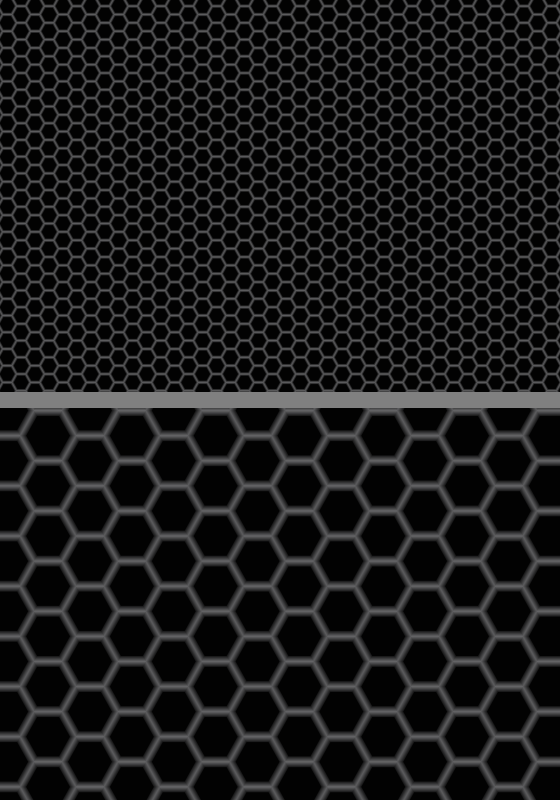
Top: the whole. Bottom: its middle third, enlarged.
A Shadertoy shader for this pattern:

```glsl
// Dark hexagonal metal mesh: bevelled grey struts around black openings.

const float SQRT3 = 1.7320508;
const vec2 REPEATS = vec2(20.05, 23.44);   // cells across and down the canvas
const vec2 PHASE = vec2(0.757, 0.575);     // position of one cell centre
const float HALF_STRUT = 0.108;            // in units of the cell height
const vec3 HOLE_COLOR = vec3(0.008);
const vec3 RIM_COLOR = vec3(0.075, 0.075, 0.077);
const vec3 RIDGE_COLOR = vec3(0.375, 0.375, 0.382);

// Offset from the centre of the nearest flat-topped hexagon of height 1.
vec2 hexLocal(vec2 p) {
    vec2 period = vec2(SQRT3, 1.0);
    vec2 a = (fract(p / period + 0.5) - 0.5) * period;
    vec2 b = (fract(p / period) - 0.5) * period;
    return dot(a, a) < dot(b, b) ? a : b;
}

// x: distance to the strut centreline, y: 1 on horizontal struts.
vec2 strutDistance(vec2 local) {
    vec2 q = abs(local);
    float slanted = q.x * SQRT3 * 0.5 + q.y * 0.5;
    return vec2(0.5 - max(q.y, slanted), step(slanted, q.y));
}

// Rounded strut, a little brighter where it faces the light above.
vec3 meshColor(vec2 p, float blur) {
    vec2 strut = strutDistance(hexLocal(p));
    float height = 1.0 - clamp(strut.x / HALF_STRUT, 0.0, 1.0);
    vec3 metal = mix(RIM_COLOR, RIDGE_COLOR, height);
    metal *= mix(0.97, 1.07, strut.y);
    float cover = 1.0 - smoothstep(-blur, blur, strut.x - HALF_STRUT);
    return mix(HOLE_COLOR, metal, cover);
}

void mainImage(out vec4 fragColor, in vec2 fragCoord) {
    vec2 scale = REPEATS * vec2(SQRT3, 1.0) / iResolution.xy;
    float blur = 0.25 * scale.y;

    // Average a 3 by 3 grid of samples inside the pixel.
    vec3 color = vec3(0.0);
    for (int i = 0; i < 9; i++) {
        vec2 jitter = (vec2(i % 3, i / 3) - 1.0) / 3.0;
        vec2 p = (fragCoord + jitter) * scale - PHASE * vec2(SQRT3, 1.0);
        color += meshColor(p, blur);
    }
    fragColor = vec4(color / 9.0, 1.0);
}
```
